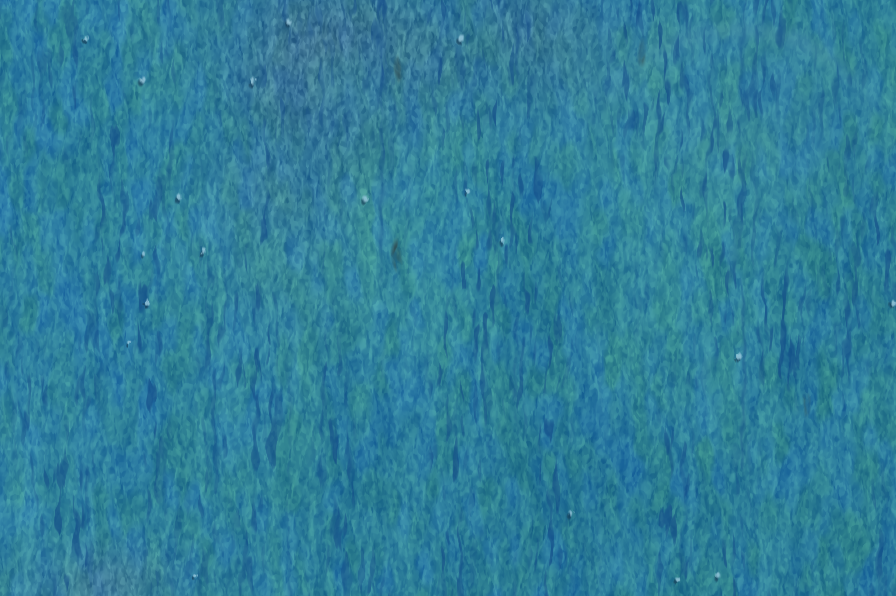
This texture is drawn by a WebGL 2 fragment shader. Its source:

```glsl
#version 300 es
precision highp float;

uniform vec2 u_resolution;
out vec4 fragColor;

float hash(vec2 p) {
    vec3 q = fract(p.xyx * vec3(0.1031, 0.1030, 0.0973));
    q += dot(q, q.yzx + 33.33);
    return fract((q.x + q.y) * q.z);
}

vec2 hash2(vec2 p) {
    return vec2(hash(p), hash(p + 71.7));
}

// Cellular noise: random cell values blended by distance to the cell points
float softCells(vec2 p, float sharpness) {
    vec2 cell = floor(p);
    float total = 0.0;
    float weightSum = 0.0;
    for (int j = -1; j <= 1; j++) {
        for (int i = -1; i <= 1; i++) {
            vec2 id = cell + vec2(i, j);
            vec2 d = id + hash2(id) - p;
            float weight = exp(-sharpness * dot(d, d));
            total += weight * hash(id + 19.3);
            weightSum += weight;
        }
    }
    return total / weightSum;
}

// Sideways wander of the grain
float grainSway(vec2 p) {
    return 0.0016 * sin(p.y * 97.0 + 9.0 * sin(p.x * 31.0))
         + 0.0022 * sin(p.y * 19.0 + p.x * 23.0);
}

// Sparse soft marks, at most one in each grid cell
float scatterMarks(vec2 p, float cells, float chance, vec2 size, float seed) {
    vec2 id = floor(p * cells);
    vec2 centre = (id + 0.25 + 0.5 * hash2(id + seed)) / cells;
    float present = step(hash(id + seed + 5.0), chance);
    float scale = mix(0.6, 1.2, hash(id + seed + 11.0));
    float d = length((p - centre) / (size * scale));
    return present * (1.0 - smoothstep(0.25, 1.0, d));
}

// Long vertical seams with irregular spacing
float seams(vec2 p, float spacing, float width) {
    float column = floor(p.x / spacing);
    float centre = (column + 0.2 + 0.6 * hash(vec2(column, 3.0))) * spacing;
    float d = (p.x - centre) / width;
    return exp(-d * d) * hash(vec2(column, 8.0));
}

float haze(vec2 p, vec2 centre, vec2 radius) {
    vec2 d = (p - centre) / radius;
    return exp(-dot(d, d));
}

void main() {
    vec2 p = gl_FragCoord.xy / u_resolution.y;
    vec2 g = p + vec2(grainSway(p), 0.0);

    // Grain from short fibres to broad patches
    float fibre = softCells(g * vec2(155.0, 52.0), 7.0) - 0.5;
    float fine = softCells(g * vec2(270.0, 135.0) + 40.0, 7.0) - 0.5;
    float streak = softCells(g * vec2(85.0, 9.0) + 80.0, 5.0) - 0.5;
    float patches = softCells(p * vec2(5.0, 3.0) + 20.0, 3.0) - 0.5;
    float tone = 0.60 + 0.62 * fibre + 0.58 * fine + 0.36 * streak + 0.45 * patches;

    vec3 deepBlue = vec3(0.095, 0.395, 0.56);
    vec3 paleTeal = vec3(0.235, 0.57, 0.635);
    vec3 color = mix(deepBlue, paleTeal, tone);

    // Drift between green and blue, greener to the right
    float hue = softCells(g * vec2(48.0, 20.0) + 130.0, 5.0) - 0.5;
    color += vec3(0.005, 0.015, -0.10) * (hue + 0.15 * (p.x - 0.75));

    // Worn violet and pale hazes
    float cloud = softCells(p * vec2(8.0, 12.0) + 60.0, 3.0);
    float violet = haze(p, vec2(0.70, 0.94), vec2(0.32, 0.14))
                 + 0.6 * haze(p, vec2(0.50, 0.74), vec2(0.13, 0.25))
                 + 0.9 * haze(p, vec2(0.16, 0.01), vec2(0.14, 0.07));
    float pale = haze(p, vec2(1.22, 0.80), vec2(0.25, 0.16));
    vec2 fromArc = (p - vec2(1.24, 0.73)) * vec2(0.9, 1.0);
    float arc = haze(vec2(length(fromArc), 0.0), vec2(0.22, 0.0), vec2(0.017, 1.0))
              * smoothstep(0.04, 0.20, fromArc.y);
    float wear = 0.5 + cloud;
    color = mix(color, vec3(0.32, 0.47, 0.59) + 0.16 * (fibre + fine), 0.40 * violet * wear);
    color = mix(color, vec3(0.33, 0.60, 0.67), (0.22 * pale + 0.24 * arc) * wear);

    // Fine dark hairs gathered in bands, and thin seams
    float hairCells = softCells(g * vec2(165.0, 27.0) + 170.0, 6.0);
    float band = softCells(p * vec2(22.0, 4.0) + 210.0, 4.0);
    float hair = smoothstep(0.62, 0.95, hairCells) * smoothstep(0.25, 0.85, band);
    float seam = seams(g, 0.19, 0.0035) * smoothstep(-0.2, 0.25, streak + 0.5 * fibre);
    color = mix(color, vec3(0.07, 0.29, 0.53), min(0.62 * hair + 0.5 * seam, 0.75));

    // Brown stains drawn out along the grain
    float stain = scatterMarks(g, 4.0, 0.17, vec2(0.013, 0.042), 31.0);
    color = mix(color, vec3(0.17, 0.29, 0.33), stain * clamp(0.55 + fibre, 0.0, 1.0));

    // Bright nicks with small shadows, mostly in the upper left
    float chance = 0.02 + 0.16 * haze(p, vec2(0.5, 0.75), vec2(0.4, 0.3));
    vec2 nickSize = vec2(0.0055, 0.0075);
    vec2 ragged = p + 0.005 * vec2(fine, fibre);
    float shadow = scatterMarks(ragged + vec2(0.003, 0.005), 11.0, chance, nickSize, 57.0);
    float nick = scatterMarks(ragged, 11.0, chance, nickSize, 57.0);
    color = mix(color, vec3(0.07, 0.22, 0.33), 0.65 * shadow);
    color = mix(color, vec3(0.60, 0.79, 0.87), 0.8 * nick);

    fragColor = vec4(clamp(color, 0.0, 1.0), 1.0);
}
```
